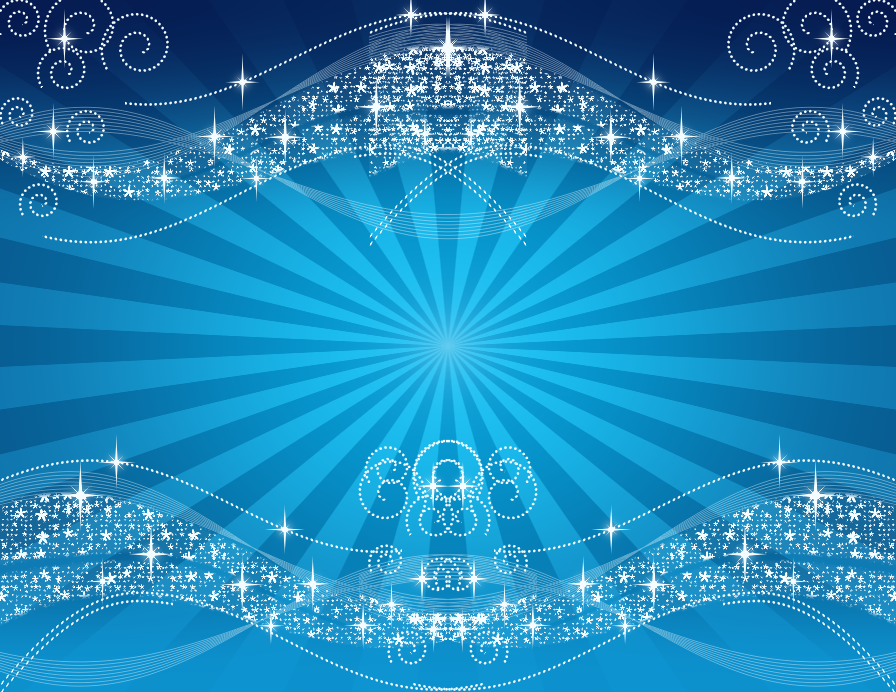
Write a WebGL 1 fragment shader that draws this background.

```glsl
precision highp float;
// Blue sunburst framed by mirrored ribbons of stars, fine strands and dotted swirls.
uniform vec2 u_resolution;

#define RAYS 24.0
#define RAY_STRETCH 1.4
#define HALF_WIDTH 0.6465
#define TOP_OVERLAP 0.1145
#define LOWER_SHIFT 0.6465
#define MOTIF_END 0.775
#define DOT_PITCH 0.0072
#define DOT_RADIUS 0.0019
#define STRAND_OPACITY 0.42

const float TAU = 6.28319;
float px; // size of one pixel in canvas heights

float cover(float d) { return clamp(0.5 - d / px, 0.0, 1.0); }

vec2 hash2(vec2 p) {
  return fract(sin(vec2(dot(p, vec2(127.1, 311.7)), dot(p, vec2(269.5, 183.3)))) * 43758.5);
}

// Wave heights, measured downward from the top of a motif
float crest(float x) { return 0.155 - 0.086 * cos((x - 0.1) * 5.93); }
float upperTrail(float x) { return 0.085 - 0.066 * cos((x - 0.13) * 7.5); }
float lowerTrail(float x) {
  float lift = max(0.2 - x, 0.0);
  return 0.28 - 0.07 * cos((x - 0.2) * 7.3) + 1.8 * lift * lift;
}

// Row of dots: s runs along the path, d across it
float dots(float s, float d) {
  return cover(length(vec2((fract(s / DOT_PITCH) - 0.5) * DOT_PITCH, d)) - DOT_RADIUS);
}

// Dotted spiral of two turns
float swirl(vec2 p, vec2 centre, float radius) {
  vec2 q = p - centre;
  float pitch = radius * 0.5;
  float turn = atan(q.y, q.x + 1e-5) / TAU;
  float n = floor(length(q) / pitch - turn + 0.5);
  float total = turn + n;
  float arc = 0.5 * pitch * TAU * total * total;
  return dots(arc, length(q) - pitch * total) * step(0.3, total) * step(total, 2.1);
}

// Jittered grid of five-pointed stars
float starDust(vec2 p, float cell, float keep) {
  vec2 id = floor(p / cell);
  vec2 h = hash2(id);
  vec2 q = (p / cell - id - 0.5 - (h - 0.5) * 0.4) * cell;
  float lobes = 0.64 + 0.36 * cos(5.0 * atan(q.x, -q.y + 1e-5) + h.x);
  float d = length(q) - cell * mix(0.2, 0.34, h.y) * lobes;
  return cover(d) * step(hash2(id + 17.0).x, keep);
}

// Long-armed sparkle with a round core
float glint(vec2 p, vec2 centre, float size) {
  vec2 q = abs(p - centre) / size;
  vec2 g = abs(vec2(q.x + q.y, q.x - q.y)) * 1.3;
  float arms = min(q.x + 0.07 * q.y, q.y + 0.1 * q.x) - 0.07;
  float diagonals = min(g.x + 0.07 * g.y, g.y + 0.07 * g.x) - 0.05;
  float d = min(min(arms, diagonals), length(q) - 0.15);
  return max(cover(d * size), 0.4 * exp(-9.0 * dot(q, q)));
}

float ribbon(vec2 p) {
  float s = (p.y - crest(p.x)) / max(0.17 - 0.205 * p.x, 0.012);
  float gap = smoothstep(0.02, 0.07, abs(s - 0.55 - 0.08 * sin(p.x * 14.0)));
  float inside = smoothstep(-0.05, 0.02, s) * (1.0 - smoothstep(0.97, 1.04, s));
  inside *= max(gap, step(0.5, p.x));
  float stars = max(starDust(p, 0.0068, 0.75), starDust(p + 0.3, 0.015, 0.6));
  stars = max(stars, starDust(p + 0.7, 0.03, 0.55));
  return inside * (0.06 + 0.94 * stars);
}

// Coverage of white in one motif; x runs from its cut edge, y downward
float motif(vec2 p) {
  float ink = ribbon(p);
  // Two bundles of fine strands
  for (int i = 0; i < 8; i++) {
    float k = float(i) * 0.005;
    float under = p.y - 0.25 - (0.06 + k) * cos((p.x - 0.115) * 6.0);
    float over = p.y - 0.145 + (0.075 + k) * cos((p.x - 0.1) * 5.93);
    ink = max(ink, STRAND_OPACITY * cover(min(abs(under), abs(over)) - 0.0006));
  }
  // Dotted trails and the swirls they feed
  ink = max(ink, dots(p.x, p.y - upperTrail(p.x)) * step(p.x, 0.58));
  float low = p.y - lowerTrail(p.x);
  ink = max(ink, dots(p.x, low) * step(p.x, 0.7));
  ink = max(ink, dots(p.x, low - 0.012) * step(p.x, 0.25));
  ink = max(ink, swirl(p, vec2(0.560, 0.068), 0.054));
  ink = max(ink, swirl(p, vec2(0.640, 0.040), 0.056));
  ink = max(ink, swirl(p, vec2(0.668, 0.103), 0.038));
  ink = max(ink, swirl(p, vec2(0.731, 0.030), 0.034));
  ink = max(ink, swirl(p, vec2(0.734, 0.165), 0.026));
  ink = max(ink, swirl(p, vec2(0.634, 0.187), 0.030));
  ink = max(ink, swirl(p, vec2(0.702, 0.293), 0.030));
  // Sparkles riding the ribbon, then those on the trails
  for (int i = 0; i < 7; i++) {
    float k = float(i);
    float x = 0.116 + 0.102 * k + 0.034 * max(sin((k - 1.0) * 1.05), 0.0);
    float s = 0.52 * step(0.5, mod(k, 3.0));
    float y = crest(x) + s * max(0.17 - 0.205 * x, 0.012);
    ink = max(ink, glint(p, vec2(x, y), 0.045 - 0.003 * k));
  }
  for (int i = 0; i < 2; i++) {
    float x = 0.168 + 0.243 * float(i);
    ink = max(ink, glint(p, vec2(x, upperTrail(x)), 0.032));
    ink = max(ink, glint(p, vec2(x - 0.02, lowerTrail(x) - 0.02), 0.026));
    ink = max(ink, glint(p, vec2(0.668 + 0.016 * float(i), 0.056 + 0.134 * float(i)), 0.034));
  }
  return ink * step(0.0, p.x) * step(p.x, MOTIF_END);
}

void main() {
  px = 1.0 / u_resolution.y;
  vec2 uv = gl_FragCoord.xy / u_resolution;
  float x = (uv.x - 0.5) * 2.0 * HALF_WIDTH;
  float down = 1.0 - uv.y;

  // Sunburst
  vec2 q = vec2(x, uv.y - 0.5);
  float angle = atan(q.y * RAY_STRETCH, q.x + 1e-5);
  float ray = clamp(0.5 + cos(angle * RAYS) * length(q) / (RAYS * px), 0.0, 1.0);
  float r = length(q * vec2(0.85, 1.0));
  float fade = smoothstep(0.05, 0.62, r);
  vec3 lightRay = mix(vec3(0.10, 0.75, 0.95), vec3(0.06, 0.46, 0.68), fade);
  vec3 darkRay = mix(vec3(0.02, 0.61, 0.83), vec3(0.03, 0.36, 0.57), fade);
  vec3 color = mix(lightRay, darkRay, ray);
  color = mix(color, vec3(0.50, 0.84, 0.96), 0.75 * exp(-r * 24.0));

  // Night at the top, bright water at the bottom
  float night = (1.0 - smoothstep(0.0, 0.34, down)) * (0.78 + 0.3 * abs(x));
  color = mix(color, vec3(0.02, 0.09, 0.30), night);
  color = mix(color, vec3(0.05, 0.59, 0.83), 0.9 * smoothstep(0.76, 0.98, down));

  // The motif and its mirror, above and below
  float lower = step(0.5, down);
  float offset = mix(TOP_OVERLAP, HALF_WIDTH, lower);
  float y = down - LOWER_SHIFT * lower;
  float ink = max(motif(vec2(offset + x, y)), motif(vec2(offset - x, y)));
  gl_FragColor = vec4(mix(color, vec3(0.96, 0.99, 1.0), ink), 1.0);
}
```
